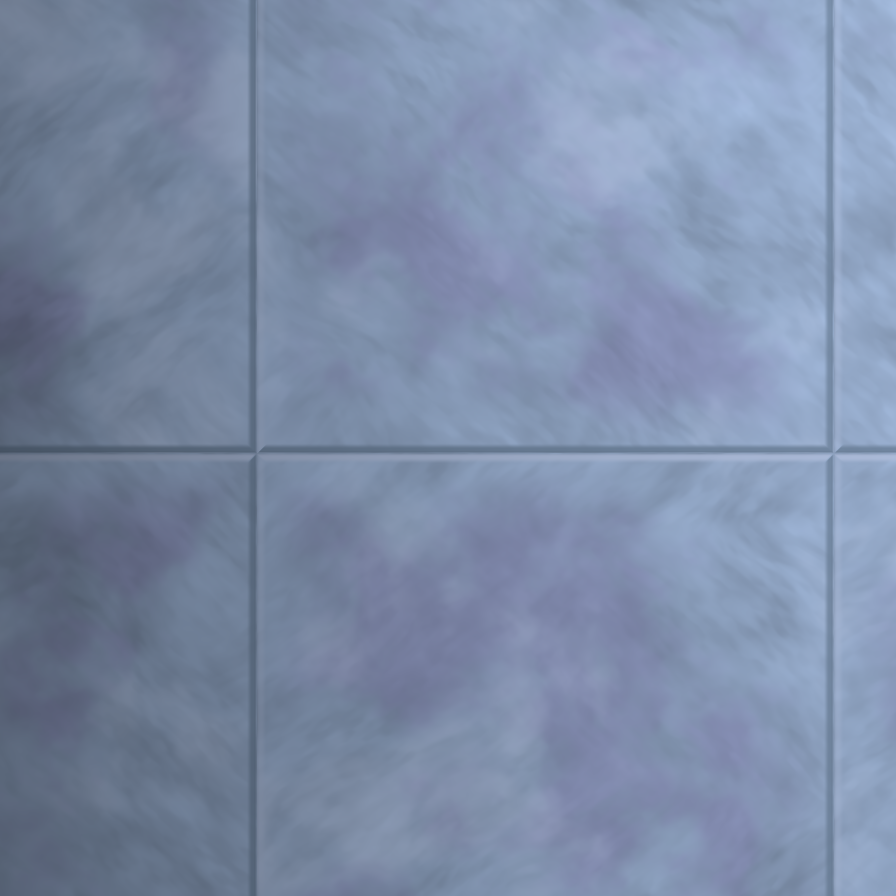
Give the GLSL for this texture, as a WebGL 2 fragment shader.

```glsl
#version 300 es
precision highp float;
// Large square glazed tiles in cloudy slate blue with mauve stains and brushed streaks.
// Blended cellular noise is layered into clouds; each tile gets its own offset.
// Mitred bevels form the joints, and light falls off toward the lower left.
uniform vec2 u_resolution;
out vec4 fragColor;

vec2 hash2(vec2 p) {
    vec3 h = fract(p.xyx * vec3(0.1031, 0.1030, 0.0973));
    h += dot(h, h.yzx + 33.33);
    return fract((h.xx + h.yz) * h.zy);
}

// Cellular noise: random tones of jittered cell points, blended by nearness.
float cells(vec2 p) {
    vec2 cell = floor(p);
    float sum = 0.0, total = 0.0;
    for (int y = -1; y <= 1; y++)
        for (int x = -1; x <= 1; x++) {
            vec2 c = cell + vec2(x, y);
            vec2 d = p - c - 0.15 - 0.7 * hash2(c);
            float weight = exp(-4.5 * dot(d, d));
            sum += weight * (hash2(c + 71.7).x * 2.0 - 1.0);
            total += weight;
        }
    return sum / total;
}

float clouds(vec2 p) {
    float sum = 0.0, amplitude = 0.6;
    for (int i = 0; i < 5; i++) {
        sum += amplitude * cells(p);
        p = mat2(0.8, 0.6, -0.6, 0.8) * p * 2.03 + 17.3;
        amplitude *= 0.55;
    }
    return sum;
}

// Layers stretched along one diagonal, like strokes of a dry brush.
float streaks(vec2 p, float angle) {
    float c = cos(angle), s = sin(angle);
    p = mat2(c, -s, s, c) * p * vec2(8.0, 19.0);
    float sum = 0.0, amplitude = 0.5;
    for (int i = 0; i < 4; i++) {
        sum += amplitude * cells(p);
        p = p * 1.93 + 9.1;
        amplitude *= 0.78;
    }
    return sum;
}

void main() {
    vec2 uv = gl_FragCoord.xy / u_resolution;

    // Tile grid: signed offset from the nearest joint on each axis.
    const float tileSize = 0.644;
    vec2 grid = (uv - vec2(0.2865, 0.494)) / tileSize;
    vec2 tile = floor(grid);
    vec2 offset = (grid - floor(grid + 0.5)) * tileSize;
    vec2 dist = abs(offset);
    float edge = min(dist.x, dist.y);

    // Glaze: clouds, mauve stains and fine streaks in two crossing directions.
    vec2 p = uv + hash2(tile + 5.0) * 23.0 + 30.0;
    vec2 warped = p + 0.012 * vec2(cells(p * 9.0), cells(p * 9.0 + 41.0));
    float turn = smoothstep(-0.25, 0.25, cells(p * 3.0 + 13.0) + 0.4 * tile.y + 0.2);
    float brush = mix(streaks(warped, 0.68), streaks(warped, -0.75), turn);
    float cloud = clouds(warped * 5.5) + 0.25 * brush;
    float stain = clouds(warped * 5.0 + 57.0) + 0.3 * brush;
    float mauve = smoothstep(-0.05, 0.65, stain) * smoothstep(0.0, 0.10, edge);
    float pale = smoothstep(0.05, 0.7, cloud - 0.3 * stain);

    vec3 glaze = vec3(0.498, 0.570, 0.676);
    glaze = mix(glaze, vec3(0.435, 0.448, 0.585), 0.68 * mauve);
    glaze = mix(glaze, vec3(0.560, 0.605, 0.695), 0.42 * pale);
    glaze *= 1.0 + 0.07 * cloud + 0.085 * brush * (1.0 - 0.6 * cloud);

    // Bevel: lower and right faces in shade, upper and left faces lit.
    vec2 facing = clamp(offset * vec2(1.0, -1.0) / 0.002, -1.0, 1.0);
    float upright = smoothstep(-0.002, 0.002, dist.y - dist.x);
    float tone = mix(facing.y, facing.x, upright);
    float bevel = 1.0 - smoothstep(0.005, 0.0115, edge);
    float lit = max(tone, 0.0) * mix(0.9, 0.4, upright);
    float shaded = max(-tone, 0.0) * mix(0.88, 0.78, upright);
    vec3 color = mix(glaze, vec3(0.575, 0.625, 0.725), bevel * lit);
    color = mix(color, vec3(0.360, 0.430, 0.515), bevel * shaded);

    // Thin soft seam where neighbouring bevels meet.
    color *= 1.0 - 0.06 * (1.0 - smoothstep(0.0, 0.004, edge));

    // Broad light from the upper right.
    float light = 0.68 + 0.12 * uv.y + 0.44 * sin(1.4 * uv.x);
    fragColor = vec4(color * light, 1.0);
}
```
